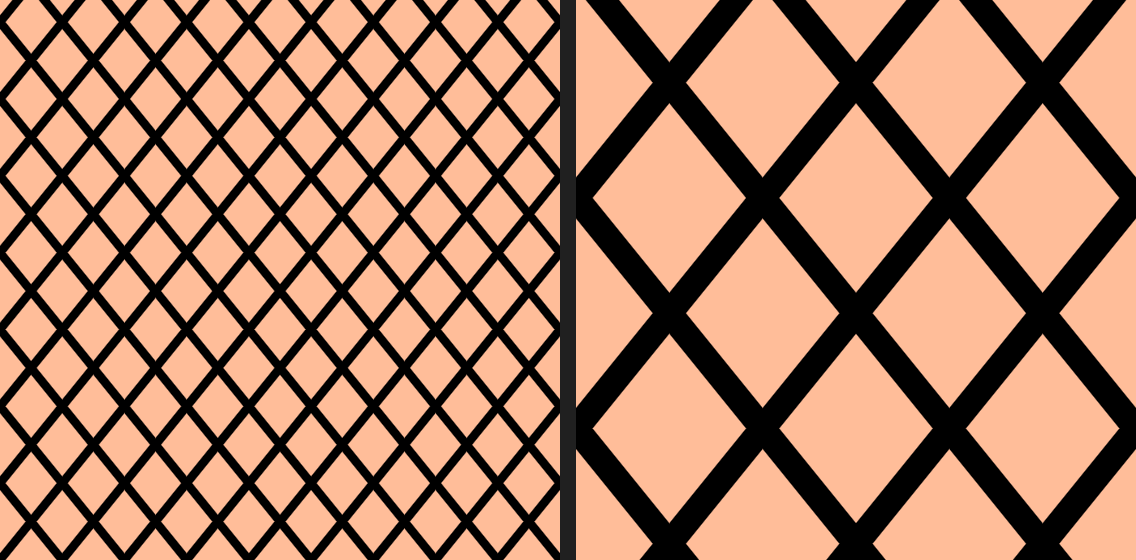
Left: the whole. Right: its middle third, enlarged.
A three.js fragment shader for this pattern:

```glsl
// Black diagonal lattice over flat peach, leaving upright diamonds.
// Two families of parallel lines at +-51 degrees cross on a regular grid;
// each is drawn from its distance to the nearest line.
varying vec2 vUv;

// Distance from p to the nearest of the parallel lines with unit normal n,
// which cross the bottom edge nine times.
float lineDistance(vec2 p, vec2 n) {
  float spacing = abs(n.x) / 9.0;
  float t = dot(p, n) / spacing;
  return abs(fract(t + 0.5) - 0.5) * spacing;
}

void main() {
  float angle = radians(51.0);
  vec2 normal = vec2(sin(angle), cos(angle));

  // Nearest line of either family
  float d = min(lineDistance(vUv, normal),
                lineDistance(vUv, normal * vec2(1.0, -1.0)));

  // Smooth the edge over about one pixel
  float pixel = fwidth(vUv.x) * 1.2;
  float halfWidth = 0.0077;
  float fill = clamp((d - halfWidth) / pixel + 0.5, 0.0, 1.0);

  vec3 peach = vec3(1.0, 0.74, 0.60);
  gl_FragColor = vec4(peach * fill, 1.0);
}
```
